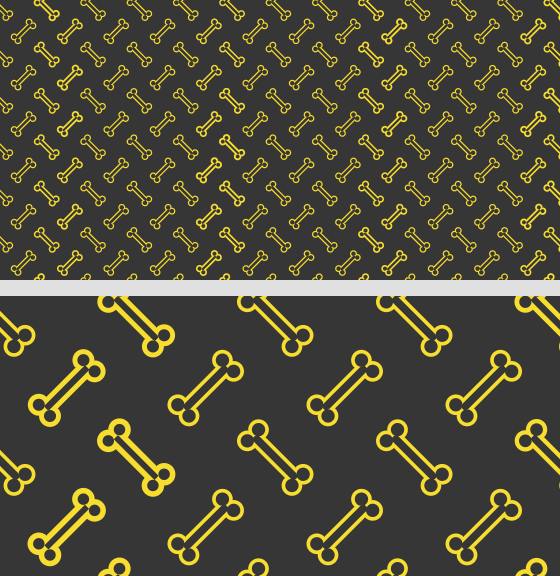
Top: the whole. Bottom: its middle third, enlarged.
This pattern is drawn by a Shadertoy shader. Its source:

```glsl
const float TILE = 0.1655;                  // repeat period, in canvas heights
const vec2 FIRST_BONE = vec2(0.508, 0.366); // lattice origin, in tiles
const vec3 CHARCOAL = vec3(0.21);
const vec3 YELLOW = vec3(0.97, 0.865, 0.19);

float hash(vec2 p) {
    return fract(sin(dot(p, vec2(127.1, 311.7))) * 43758.5453);
}

float boxDistance(vec2 p, vec2 halfSize) {
    vec2 d = abs(p) - halfSize;
    return length(max(d, 0.0)) + min(max(d.x, d.y), 0.0);
}

// Shaft with two round knobs at each end, lying along x
float boneDistance(vec2 p, vec2 knobCenter, float knobRadius, float shaftHalfWidth) {
    float knobs = length(abs(p) - knobCenter) - knobRadius;
    float shaft = boxDistance(p, vec2(knobCenter.x, shaftHalfWidth));
    return min(knobs, shaft);
}

vec2 toDiagonal(vec2 p) {
    return vec2(p.x + p.y, p.y - p.x) * 0.70710678;
}

// Two neighbouring columns in every seven carry a heavier line
float strokeHalfWidth(float column, vec2 cell) {
    float heavy = step(abs(mod(column, 7.0) - 2.5), 0.75);
    return 0.0132 + heavy * mix(0.002, 0.007, hash(cell));
}

float strokeCoverage(float dist, float halfWidth, float pixel) {
    return clamp((halfWidth - abs(dist)) / pixel + 0.5, 0.0, 1.0);
}

// One lattice of bones; slant is 1 for rising and -1 for falling
float boneLattice(vec2 p, float firstColumn, float slant, float pixel) {
    vec2 cell = floor(p + 0.5);
    vec2 local = p - cell;
    local.y *= slant;
    float dist = boneDistance(toDiagonal(local), vec2(0.227, 0.057), 0.061, 0.041);
    float halfWidth = strokeHalfWidth(2.0 * cell.x + firstColumn, cell);
    return strokeCoverage(dist, halfWidth, pixel);
}

void mainImage(out vec4 fragColor, in vec2 fragCoord) {
    vec2 p = fragCoord / (iResolution.y * TILE) - FIRST_BONE;
    float pixel = 1.0 / (iResolution.y * TILE);

    // Rising bones, then falling bones shifted by half a tile
    float ink = 0.0;
    for (int i = 0; i < 2; i++) {
        float layer = float(i);
        ink = max(ink, boneLattice(p - 0.5 * layer, 1.0 + layer, 1.0 - 2.0 * layer, pixel));
    }

    fragColor = vec4(mix(CHARCOAL, YELLOW, ink), 1.0);
}
```
